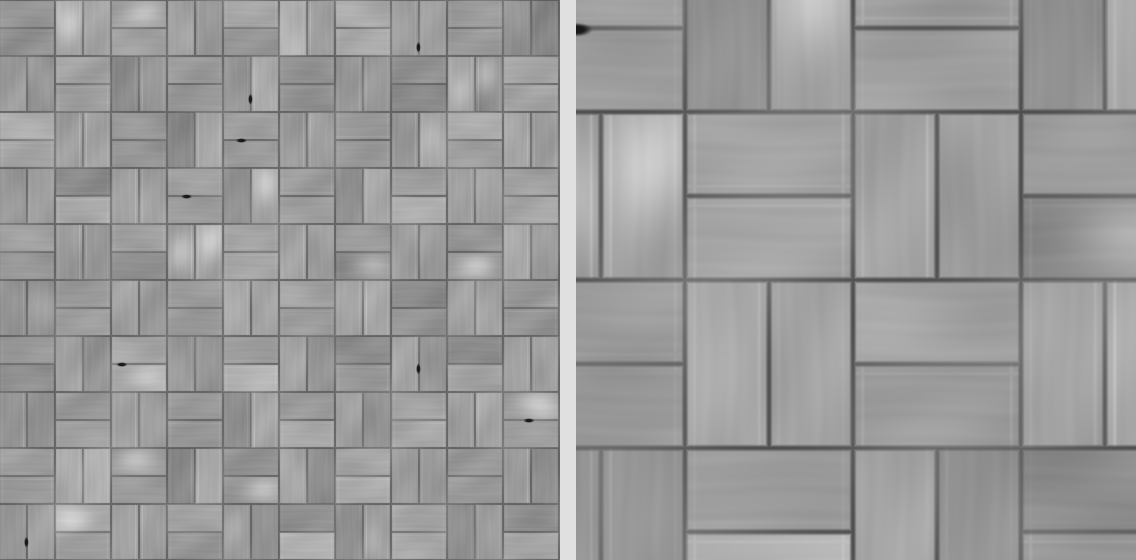
Left, the full canvas; right, a detail of the centre.
Give the GLSL for this texture, as a three.js fragment shader.

```glsl
// Grey basket-weave parquet: a 10 x 10 checker of square blocks, each made of
// two planks turned by a quarter from block to block. Hashes give each plank
// its tone, layered sines its clouding and grain; a few blocks carry knots.

#define BLOCKS 10.0
#define SHIFT vec2(0.0018, 0.0)
#define BASE_TONE 0.612
#define TONE_SPREAD 0.085
#define CLOUDING 0.034
#define GRAIN 0.011
#define JOINT_HALF_WIDTH 0.014
#define JOINT_SOFTNESS 0.012
#define JOINT_TONE 0.31
#define PALE_RIM 0.075
#define GLOW_CHANCE 0.11
#define KNOT_CHANCE 0.05

varying vec2 vUv;

float hash(vec2 p) {
  return fract(sin(dot(p, vec2(127.1, 311.7))) * 43758.5453);
}

// Warped layered sines, about -1 to 1
float clouds(vec2 p, float phase) {
  float a = sin(p.x * 3.1 + phase + 1.3 * sin(p.y * 2.3 + phase * 1.7));
  float b = sin(p.y * 4.7 + phase * 2.1 + 1.1 * sin(p.x * 3.9 - phase));
  float c = sin(p.x * 7.3 - p.y * 6.1 + phase * 3.3);
  return (a + b + 0.6 * c) / 2.2;
}

// Fine streaks running along a plank
float streaks(vec2 p, float phase) {
  float x = p.x + 0.012 * sin(p.y * 5.0 + phase);
  return 0.5 * sin(x * 47.0 + phase) + 0.35 * sin(x * 83.0 + phase * 2.7)
       + 0.3 * sin(x * 29.0 + p.y * 3.0 - phase);
}

float joint(float d, float px) {
  float soft = max(px, JOINT_SOFTNESS);
  return 1.0 - smoothstep(JOINT_HALF_WIDTH - soft, JOINT_HALF_WIDTH + soft, d);
}

// Thin pale line at a small distance from a joint
float rim(float d, float px) {
  return 1.0 - smoothstep(0.0, max(px, 0.018), abs(d - 0.058));
}

void main() {
  vec2 grid = (vUv + SHIFT) * BLOCKS;
  float px = fwidth(grid.x);
  vec2 block = floor(grid);
  vec2 f = grid - block;

  // Block frame: x across the planks, y along them
  bool upright = mod(block.x + block.y, 2.0) < 0.5;
  vec2 p = upright ? f : f.yx;
  float side = step(0.5, p.x);
  vec2 id = block * 2.0 + vec2(side, side * 7.0);
  float seed = hash(id + 3.7);
  float phase = seed * 40.0;

  // Plank tone, clouding and grain
  float tone = BASE_TONE + TONE_SPREAD * (seed + hash(id + 19.3) - 1.0);
  tone += CLOUDING * clouds(p * vec2(1.5, 1.0), phase);
  tone += 0.012 * clouds(grid * 0.35, 2.0);
  tone += GRAIN * streaks(p, phase);

  // Soft worn glow on some planks
  vec2 glowAt = vec2(0.25 + 0.5 * side, 0.2 + 0.6 * hash(id + 41.9));
  vec2 g = (p - glowAt) * vec2(4.0, 2.8);
  float glow = step(1.0 - GLOW_CHANCE, hash(id + 57.1));
  tone += glow * (0.08 + 0.12 * hash(id + 71.3)) * exp(-dot(g, g));

  // Pale rims, stronger along upright joints
  vec2 edge = min(f, 1.0 - f);
  float split = abs(p.x - 0.5);
  float rims = rim(edge.x, px) * 0.6;
  rims = max(rims, rim(split, px) * (upright ? 1.0 : 0.45));
  tone += PALE_RIM * rims * hash(id + 83.7);

  // Dark joints with slowly varying strength
  float wear = 0.8 + 0.2 * sin(grid.x * 2.7 + 2.0 * sin(grid.y * 1.9));
  float frame = max(joint(edge.x, px), joint(edge.y, px));
  float middle = joint(split, px) * (0.75 + 0.25 * hash(block + 11.0));
  tone = mix(tone, JOINT_TONE, max(frame, middle) * wear);

  // Occasional knot beside the middle joint
  vec2 knotAt = vec2(0.49, 0.15 + 0.7 * hash(block + 23.0));
  float knot = length((p - knotAt) / vec2(0.042, 0.1));
  float hasKnot = step(1.0 - KNOT_CHANCE, hash(block + 37.0));
  tone = mix(tone, 0.1, hasKnot * (1.0 - smoothstep(0.4, 1.1, knot)));

  gl_FragColor = vec4(vec3(tone), 1.0);
}
```
